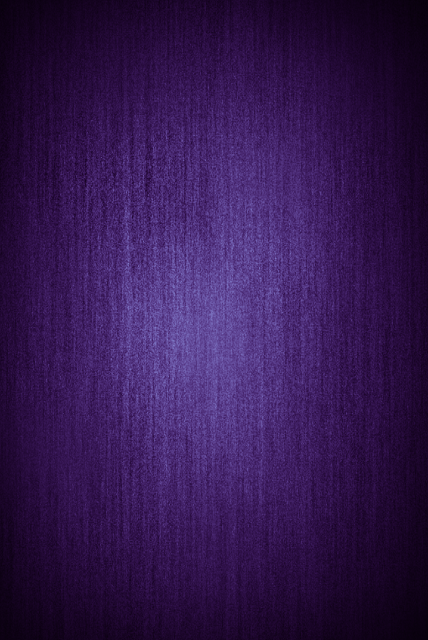
A WebGL 1 fragment shader for this background:

```glsl
precision highp float;
// Violet denim cloth with vertical threads, a soft central glow and dark corners.
uniform vec2 u_resolution;

float hash(vec2 p) {
  vec3 q = fract(vec3(p.xyx) * 0.1031);
  q += dot(q, q.yzx + 33.33);
  return fract((q.x + q.y) * q.z);
}

// Smooth value noise, centred on zero: -1 to 1
float noise(vec2 p) {
  vec2 cell = floor(p);
  vec2 f = fract(p);
  f = f * f * (3.0 - 2.0 * f);
  float low = mix(hash(cell), hash(cell + vec2(1.0, 0.0)), f.x);
  float high = mix(hash(cell + vec2(0.0, 1.0)), hash(cell + vec2(1.0, 1.0)), f.x);
  return 2.0 * mix(low, high, f.y) - 1.0;
}

// Soft elliptical spot
float spot(vec2 uv, vec2 centre, vec2 radius) {
  vec2 d = (uv - centre) / radius;
  return exp(-dot(d, d));
}

// Broad light falling on the cloth
float lighting(vec2 uv) {
  float light = 0.55 * spot(uv, vec2(0.48, 0.50), vec2(0.51, 0.49));
  light += 0.065 * spot(uv, vec2(0.46, 0.48), vec2(0.17, 0.13));
  light += 0.030 * spot(uv, vec2(0.32, 0.73), vec2(0.14, 0.11));
  light += 0.040 * spot(uv, vec2(0.65, 0.74), vec2(0.15, 0.14));
  light += 0.025 * spot(uv, vec2(0.10, 0.28), vec2(0.10, 0.14));
  light -= 0.040 * spot(uv, vec2(0.77, 0.47), vec2(0.10, 0.09));
  light -= 0.040 * spot(uv, vec2(0.43, 0.67), vec2(0.08, 0.06));

  // Darkened border
  vec2 edge = smoothstep(vec2(-0.06), vec2(0.10), min(uv, 1.0 - uv));
  light *= mix(0.75, 1.0, edge.x * edge.y);
  return light * (1.0 + 0.05 * noise(uv * vec2(7.0, 6.0) + 7.0));
}

// Thin warp threads running down the cloth, from long to short
float warpThreads(vec2 uv) {
  float threads = 0.0;
  vec2 scale = vec2(190.0, 4.0);
  for (int i = 0; i < 3; i++) {
    threads += noise(uv * scale + float(i) * 19.7);
    scale *= vec2(1.4, 3.5);
  }
  return threads / 3.0;
}

// Fine diagonal twill that folds into a herringbone
float twill(vec2 uv) {
  float fold = abs(fract(uv.x * 56.0) - 0.5);
  float wobble = noise(uv * vec2(90.0, 120.0));
  return sin(6.2832 * (uv.y * 200.0 + fold * 2.2 + wobble * 0.7));
}

// Crisp speckles of the yarn
float grain(vec2 uv) {
  return 0.6 * noise(uv * vec2(510.0, 430.0)) + 0.4 * noise(uv * vec2(290.0, 610.0) + 41.0);
}

void main() {
  vec2 uv = gl_FragCoord.xy / u_resolution;
  float light = lighting(uv);

  // The weave is coarser in worn patches and calmer in the glow
  float wear = 0.9 + 0.25 * noise(uv * vec2(6.0, 7.0) + 3.0);
  wear += 0.4 * spot(uv, vec2(0.34, 0.72), vec2(0.18, 0.12));
  wear -= 0.25 * spot(uv, vec2(0.46, 0.49), vec2(0.18, 0.12));
  float weave = 0.28 * warpThreads(uv) + 0.32 * grain(uv) + 0.05 * twill(uv);
  light *= 1.0 + wear * weave;

  // Sparse pale fibres
  float fibre = noise(uv * vec2(460.0, 260.0) + 83.0);
  light += 0.10 * wear * smoothstep(0.55, 1.0, fibre) * smoothstep(0.1, 0.4, light);

  // Dye: near black through violet to pale lilac
  vec3 dye = vec3(0.64 * light, 0.8 * light * light, light);
  gl_FragColor = vec4(clamp(dye, 0.0, 1.0), 1.0);
}
```
